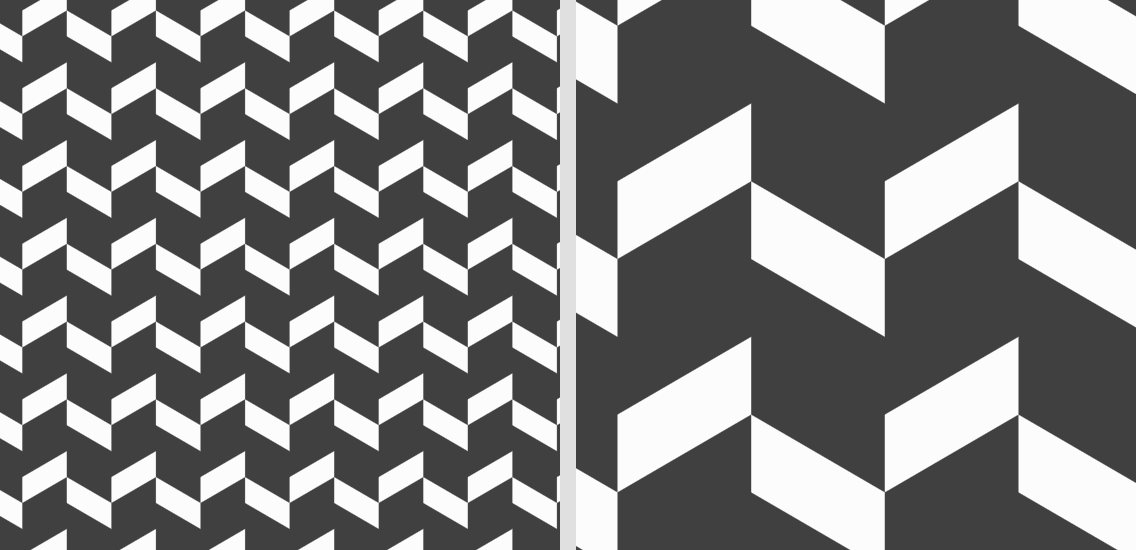
Left: the whole. Right: its middle third, enlarged.
This pattern is drawn by a Shadertoy shader. Its source:

```glsl
// Draws rows of white slanted tiles zigzagging over a charcoal ground.

const vec3 CHARCOAL = vec3(0.25);
const vec3 WHITE = vec3(0.99);

// Size of one repeat and its starting corner, in canvas heights
const vec2 PERIOD = vec2(0.16202, 0.1414);
const vec2 ANCHOR = vec2(0.0405, 0.8396);

// Signed offset to the nearest whole repeat
float wrapCentered(float x) {
    return fract(x + 0.5) - 0.5;
}

// Edge coverage from a signed distance that is positive inside
float coverage(float inside, float softness) {
    return clamp(inside / softness + 0.5, 0.0, 1.0);
}

// Repeating parallelogram: half a cell wide, a third of a cell tall
float slantedTile(vec2 cell, vec2 center, float slope, float softness) {
    float across = wrapCentered(cell.x - center.x);
    float along = wrapCentered(cell.y - center.y - slope * across);

    float screenSlope = slope * PERIOD.y / PERIOD.x;
    float sideDistance = (0.25 - abs(across)) * PERIOD.x;
    float bandDistance = (1.0 / 6.0 - abs(along)) * PERIOD.y
                       * inversesqrt(1.0 + screenSlope * screenSlope);

    return coverage(sideDistance, softness) * coverage(bandDistance, softness);
}

void mainImage(out vec4 fragColor, in vec2 fragCoord) {
    vec2 position = fragCoord / iResolution.y;
    vec2 cell = (position - ANCHOR) / PERIOD;
    float softness = 1.2 / iResolution.y;

    // Rising and falling tiles meet corner to corner
    float slope = 2.0 / 3.0;
    float rising = slantedTile(cell, vec2(0.25, 0.0), slope, softness);
    float falling = slantedTile(cell, vec2(0.75, -1.0 / 3.0), -slope, softness);

    float tiles = min(rising + falling, 1.0);
    fragColor = vec4(mix(CHARCOAL, WHITE, tiles), 1.0);
}
```
